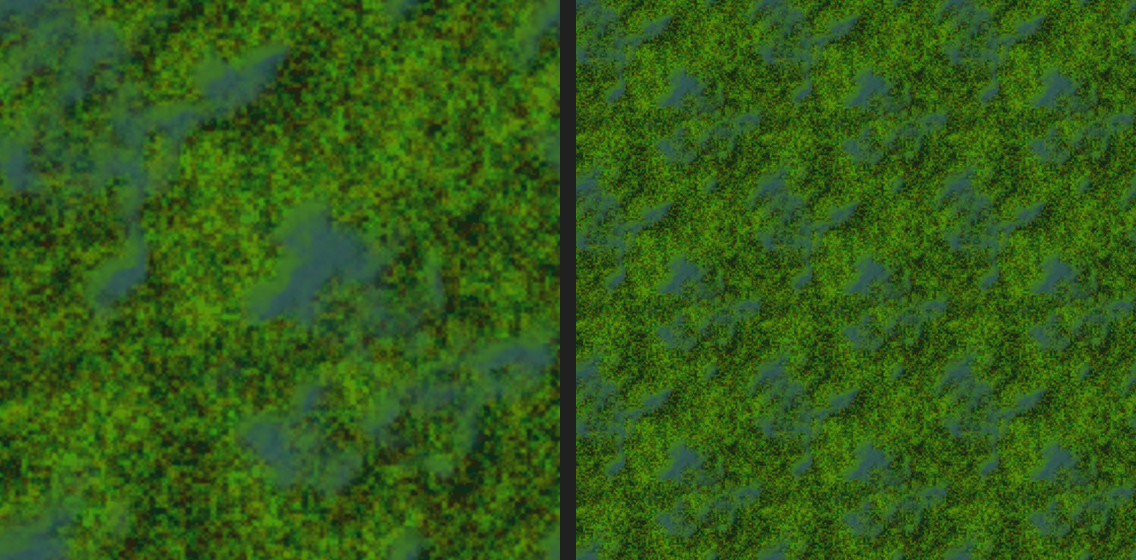
Left, the tile; right, the same tile 3 across and 3 down.
Give the GLSL for this texture, as a Shadertoy shader.

```glsl
const vec3 SHADOW_MOSS = vec3(0.115, 0.195, 0.070);
const vec3 LIT_MOSS    = vec3(0.295, 0.535, 0.045);
const vec3 PALE_HAZE   = vec3(0.235, 0.450, 0.160);
const vec3 BLUE_HAZE   = vec3(0.190, 0.345, 0.350);
const vec3 WARM_TINT   = vec3(0.200, -0.060, -0.050);

const vec2 STREAK_CELLS = vec2(4.0, 7.0);   // along and across the diagonal
const vec2 PUFF_CELLS   = vec2(13.0);
const vec2 PATCH_CELLS  = vec2(6.0);
const vec2 CLUMP_CELLS  = vec2(27.0);
const vec2 GRAIN_CELLS  = vec2(92.0);
const vec2 TINT_CELLS   = vec2(64.0);
const vec2 WARP_CELLS   = vec2(7.0);

const float WARP_AMOUNT    = 0.07;
const float PATCH_CONTRAST = 0.75;
const float CLUMP_CONTRAST = 0.55;
const float GRAIN_CONTRAST = 1.25;
const float RELIEF         = 1.1;
const float HAZE_OPACITY   = 0.88;
const vec2  LIGHT_STEP     = vec2(-0.018, 0.018);

float hash(vec2 cell, float seed) {
    vec3 h = fract(vec3(cell.xyx + seed * 17.37) * 0.1031);
    h += dot(h, h.yzx + 33.33);
    return fract((h.x + h.y) * h.z);
}

// Value noise that wraps over the unit square
float noise(vec2 p, vec2 cells, float seed) {
    p *= cells;
    vec2 f = fract(p);
    vec2 a = mod(floor(p), cells);
    vec2 b = mod(a + 1.0, cells);
    f = f * f * f * (f * (f * 6.0 - 15.0) + 10.0);
    float low  = mix(hash(a, seed), hash(vec2(b.x, a.y), seed), f.x);
    float high = mix(hash(vec2(a.x, b.y), seed), hash(b, seed), f.x);
    return mix(low, high, f.y);
}

// Layered noise, centred on zero
float fbm(vec2 p, vec2 cells, int octaves, float seed) {
    float sum = 0.0, total = 0.0, amplitude = 1.0;
    for (int i = 0; i < octaves; i++) {
        sum += amplitude * (noise(p, cells, seed) - 0.5);
        total += amplitude;
        amplitude *= 0.5;
        cells *= 2.0;
        p += 0.137;
        seed += 1.0;
    }
    return sum / total;
}

// Diagonal streaks broken up by rounder puffs
float veil(vec2 p) {
    vec2 diagonal = vec2(p.x + p.y, p.y - p.x);
    return 0.62 * fbm(diagonal, STREAK_CELLS, 3, 3.0)
         + 0.42 * fbm(p, PUFF_CELLS, 3, 11.0);
}

void mainImage(out vec4 fragColor, in vec2 fragCoord) {
    vec2 p = fragCoord / iResolution.xy;
    vec2 warp = vec2(fbm(p, WARP_CELLS, 3, 21.0), fbm(p, WARP_CELLS, 3, 31.0));
    vec2 warped = p + WARP_AMOUNT * warp;

    // Soft relief: the lower right flanks fall into shade
    float height = veil(warped);
    float slope = veil(warped + LIGHT_STEP) - height;

    // Grainy moss
    float light = 0.5
        + PATCH_CONTRAST * fbm(warped, PATCH_CELLS, 3, 41.0)
        + CLUMP_CONTRAST * fbm(p, CLUMP_CELLS, 2, 51.0)
        + GRAIN_CONTRAST * fbm(p, GRAIN_CELLS, 2, 61.0)
        - RELIEF * slope;
    vec3 color = mix(SHADOW_MOSS, LIT_MOSS, clamp(light, -0.1, 1.1));
    color += WARM_TINT * fbm(p, TINT_CELLS, 2, 71.0);

    // Haze veils the grain, pale on the lit side and blue in the shade
    float haze = HAZE_OPACITY * smoothstep(-0.03, 0.21, height);
    float blueness = smoothstep(-0.10, 0.08, slope + 0.25 * height);
    color = mix(color, mix(PALE_HAZE, BLUE_HAZE, blueness), haze);

    fragColor = vec4(clamp(color, 0.0, 1.0), 1.0);
}
```
